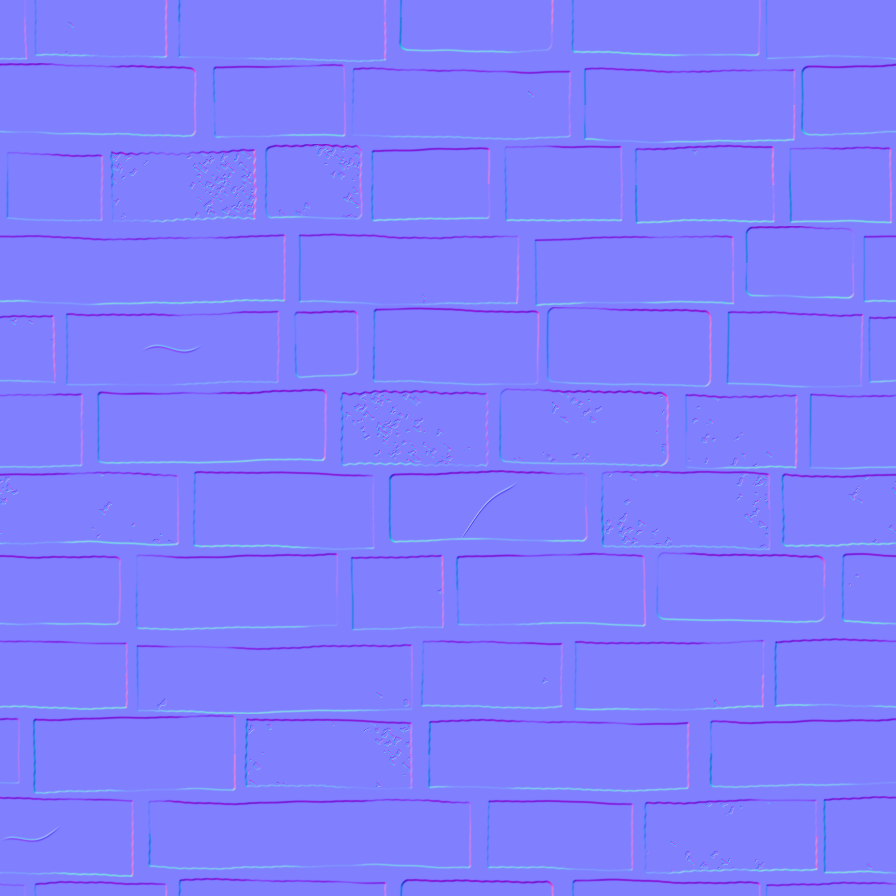
Give the GLSL for this texture map, as a three.js fragment shader.

```glsl
// Tangent-space normal map of a worn brick wall: eleven courses of uneven bricks.
varying vec2 vUv;

const float ROWS = 11.0;
const float ROW_START = 0.021;          // height of the lowest bed joint
const float MAX_HALF_HEIGHT = 0.0425;   // room for a brick inside its course
const float JOINT_JITTER = 0.3;         // sideways shift, in brick widths
const float LINE_WIDTH = 0.00105;       // half width of a bevel
const vec2 BOW = vec2(0.0012, 0.0026);  // waviness of upright and level edges
const vec4 BEVEL = vec4(0.95, 1.3, 1.05, 0.85); // slope: right, top, left, bottom
const float PIT_DENSITY = 165.0;
const float WEAR_DEPTH = 0.00042;
const float STEP = 0.0005;              // sampling step for gradients

struct Brick {
  vec2 center;
  vec2 halfSize;
  vec2 id;
  float seed;
  float wear;
};

float hash(vec2 p) {
  vec3 q = fract(p.xyx * 0.1031);
  q += dot(q, q.yzx + 33.33);
  return fract((q.x + q.y) * q.z);
}

float wave(float t, float seed) {
  return 0.65 * sin(t * 19.0 + seed) + 0.25 * sin(t * 47.0 + seed * 2.3)
       + 0.1 * sin(t * 131.0 + seed * 3.7);
}

float bricksInRow(float row) {
  if (row == 8.0) return 7.0;
  if (row == 6.0) return 6.0;
  if (row == 3.0 || row == 5.0 || row == 10.0) return 5.0;
  return 4.0;
}

float wrapIndex(float k, float count) {
  return floor(mod(k + 0.5, count));
}

float joint(float k, float row, float count) {
  float shift = hash(vec2(wrapIndex(k, count) + 3.0, row * 13.0 + 5.0));
  return k + JOINT_JITTER * (2.0 * shift - 1.0);
}

// Brick whose cell holds the point
Brick findBrick(vec2 uv) {
  float course = floor((uv.y - ROW_START) * ROWS);
  float row = wrapIndex(course, ROWS);
  float count = bricksInRow(row);
  float phase = hash(vec2(row, 71.0));
  float u = uv.x * count + phase;
  float k = floor(u);
  if (u < joint(k, row, count)) k -= 1.0;
  else if (u >= joint(k + 1.0, row, count)) k += 1.0;

  Brick b;
  b.id = vec2(wrapIndex(k, count), row);
  b.seed = hash(b.id + 19.0);
  b.wear = smoothstep(0.68, 0.95, hash(b.id + 47.0));
  float left = (joint(k, row, count) - phase) / count + 0.003 + 0.01 * hash(b.id + 61.0);
  float right = (joint(k + 1.0, row, count) - phase) / count - 0.003 - 0.01 * hash(b.id + 83.0);
  float slack = 0.001 + 0.006 * hash(b.id + 97.0);
  b.center = vec2(0.5 * (left + right), ROW_START + (course + 0.5) / ROWS);
  b.center.y += slack * (2.0 * b.seed - 1.0);
  b.halfSize = vec2(0.5 * (right - left), MAX_HALF_HEIGHT - slack);
  return b;
}

// Nearly square box with wavy, chipped sides
float brickDistance(vec2 p, Brick b) {
  vec2 seeds = b.seed * 40.0 + 9.0 * step(0.0, p) + vec2(0.0, 4.0);
  vec2 bow = BOW * vec2(wave(p.y, seeds.x), wave(p.x, seeds.y));
  vec2 chips = sin(p.yx * 211.0 + seeds) * sin(p.yx * 337.0 + seeds * 1.7)
             + 0.5 * sin(p.yx * 563.0 + seeds * 2.9);
  float radius = 0.0015 + 0.009 * pow(b.seed, 5.0);
  vec2 q = abs(p) - b.halfSize + bow + chips * mix(0.00025, 0.0007, b.wear) + radius;
  return min(max(q.x, q.y), 0.0) + length(max(q, 0.0)) - radius;
}

// Ragged cellular flakes in clusters, and a rare curved scratch
float wearHeight(vec2 p, Brick b) {
  float height = 0.0;
  vec2 g = p * PIT_DENSITY;
  g += 0.35 * sin(g.yx * 2.3 + b.seed * 30.0) + 0.2 * sin(g.yx * 5.1 + g * 1.7);
  for (float y = -1.0; y <= 1.0; y++) {
    for (float x = -1.0; x <= 1.0; x++) {
      vec2 cell = floor(g) + vec2(x, y);
      vec2 key = cell + 200.0 + floor(b.seed * 500.0);
      vec2 pos = cell / PIT_DENSITY;
      vec2 rim = abs(pos) / b.halfSize;
      float cluster = sin(pos.x * 41.0 + b.seed * 50.0) + sin(pos.y * 55.0 + pos.x * 20.0 + b.seed * 20.0);
      float chance = b.wear * (0.28 * cluster + 0.3 * smoothstep(0.4, 1.0, max(rim.x, rim.y)) - 0.05);
      float size = step(hash(key), chance) * (0.25 + 0.45 * hash(key + 31.0));
      vec2 spot = cell + 0.2 + 0.6 * vec2(hash(key + 57.0), hash(key + 79.0));
      height = max(height, 1.0 - smoothstep(size - 0.25, size + 0.001, length(g - spot)) - step(size, 0.0));
    }
  }
  float tilt = 1.6 * b.seed - 0.4;
  float curve = (p.y - tilt * p.x - 0.006 * sin(p.x * 80.0 + b.seed * 9.0)) / 0.0012;
  float scratch = step(0.965, hash(b.id + 131.0)) * (1.0 - smoothstep(0.02, 0.035, abs(p.x)));
  return height - 1.6 * scratch * exp(-curve * curve);
}

void main() {
  Brick b = findBrick(vUv);
  vec2 p = vUv - b.center;
  vec2 dx = vec2(STEP, 0.0), dy = vec2(0.0, STEP);

  // Bevel lines, with their own strength and gaps on each side
  float d = brickDistance(p, b);
  vec2 outward = normalize(vec2(brickDistance(p + dx, b) - brickDistance(p - dx, b),
                                brickDistance(p + dy, b) - brickDistance(p - dy, b)) + 1e-7);
  vec4 sides = vec4(hash(b.id + 7.0), 0.6 + 0.4 * b.seed, hash(b.id + 11.0), hash(b.id + 29.0));
  vec4 facing = max(vec4(outward, -outward), 0.0) * BEVEL * mix(vec4(0.25), vec4(1.0), sides);
  float fade = smoothstep(-0.8, -0.1, wave(p.x + p.y, b.seed * 70.0 + 3.0 * step(0.0, p.y)));
  float bevel = dot(facing, vec4(1.0)) * mix(0.25, 1.0, fade) * exp(-d * d / (LINE_WIDTH * LINE_WIDTH));

  // Surface wear, only on the brick face
  vec2 wear = vec2(wearHeight(p + dx, b) - wearHeight(p - dx, b),
                   wearHeight(p + dy, b) - wearHeight(p - dy, b)) * WEAR_DEPTH / (2.0 * STEP);
  wear *= 1.0 - smoothstep(-0.003, -0.001, d);

  // Green points down the wall
  vec2 slope = (outward * bevel - wear) * vec2(1.0, -1.0);
  gl_FragColor = vec4(normalize(vec3(slope, 1.0)) * 0.5 + 0.5, 1.0);
}
```
